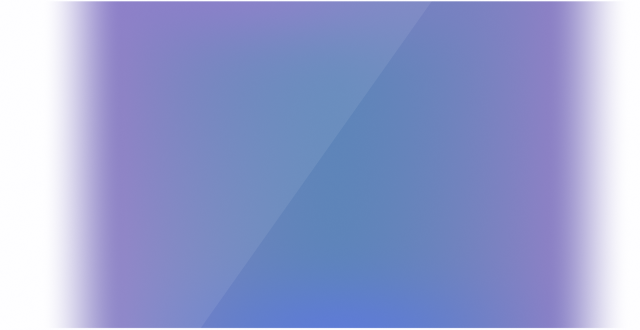
This background is drawn by a WebGL 2 fragment shader. Its source:

```glsl
#version 300 es
precision highp float;

uniform vec2 u_resolution;
out vec4 fragColor;

// Colours
const vec3 PAPER = vec3(0.995, 0.995, 1.0);
const vec3 STEEL = vec3(0.37, 0.52, 0.725);
const vec3 VIOLET = vec3(0.545, 0.505, 0.77);
const vec3 TOP_GLOW = vec3(0.55, 0.49, 0.79);
const vec3 BOTTOM_GLOW = vec3(0.37, 0.48, 0.85);

// Panel: fade ranges at the sides, thin margins above and below
const vec2 LEFT_FADE = vec2(0.065, 0.192);
const vec2 RIGHT_FADE = vec2(0.853, 0.985);
const float TOP_MARGIN = 0.004;
const float BOTTOM_MARGIN = 0.006;
const float PANEL_CENTER = 0.525;
const float PANEL_HALF_WIDTH = 0.33;
const float SIDE_CURVE = 1.6;

// Glows: centre and spread in canvas units
const vec2 TOP_CENTER = vec2(0.36, 1.03);
const vec2 TOP_SPREAD = vec2(0.34, 0.17);
const vec2 BOTTOM_CENTER = vec2(0.53, -0.02);
const vec2 BOTTOM_SPREAD = vec2(0.22, 0.17);

// Diagonal sheen: x where its edge meets the bottom and the top
const float SHEEN_BOTTOM = 0.3115;
const float SHEEN_TOP = 0.676;
const float SHEEN_STRENGTH = 0.075;
const float SHEEN_REACH = 0.42;

const float GRAIN = 0.004;

float hash(vec2 p) {
    vec3 q = fract(vec3(p.xyx) * 0.1031);
    q += dot(q, q.yzx + 33.33);
    return fract((q.x + q.y) * q.z);
}

float glow(vec2 uv, vec2 center, vec2 spread) {
    vec2 d = (uv - center) / spread;
    return exp(-dot(d, d));
}

vec3 panelColor(vec2 uv) {
    float side = min(abs(uv.x - PANEL_CENTER) / PANEL_HALF_WIDTH, 1.0);
    vec3 color = mix(STEEL, VIOLET, pow(side, SIDE_CURVE));
    color = mix(color, TOP_GLOW, 0.85 * glow(uv, TOP_CENTER, TOP_SPREAD));
    return mix(color, BOTTOM_GLOW, 0.9 * glow(uv, BOTTOM_CENTER, BOTTOM_SPREAD));
}

// White veil left of the slanted edge, weaker away from it
float sheen(vec2 uv, float pixel) {
    float d = mix(SHEEN_BOTTOM, SHEEN_TOP, uv.y) - uv.x;
    float fade = 1.0 - 0.8 * smoothstep(0.0, SHEEN_REACH, d);
    return SHEEN_STRENGTH * fade * smoothstep(-pixel, pixel, d);
}

// Coverage of the panel over the paper
float panelMask(vec2 uv, float pixel) {
    float sides = smoothstep(LEFT_FADE.x, LEFT_FADE.y, uv.x)
                * (1.0 - smoothstep(RIGHT_FADE.x, RIGHT_FADE.y, uv.x));
    float bottom = smoothstep(-pixel, pixel, uv.y - BOTTOM_MARGIN);
    float top = smoothstep(-pixel, pixel, 1.0 - TOP_MARGIN - uv.y);
    return sides * bottom * top;
}

void main() {
    vec2 uv = gl_FragCoord.xy / u_resolution;
    vec2 pixel = 0.75 / u_resolution;

    vec3 panel = mix(panelColor(uv), vec3(1.0), sheen(uv, pixel.x));
    vec3 color = mix(PAPER, panel, panelMask(uv, pixel.y));

    // Faint grain against banding
    color += (hash(gl_FragCoord.xy) - 0.5) * GRAIN;
    fragColor = vec4(clamp(color, 0.0, 1.0), 1.0);
}
```
